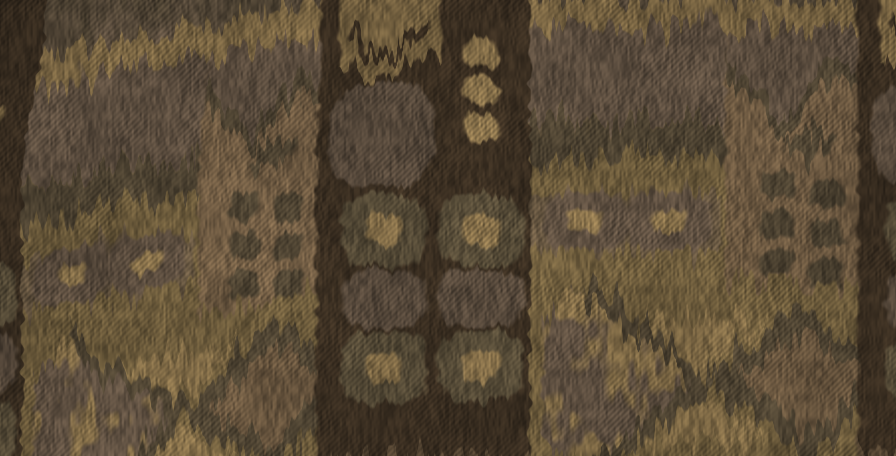
This texture is drawn by a WebGL 1 fragment shader. Its source:

```glsl
precision highp float;
// Worn ikat upholstery: patterned panels alternating with dark stripes of woven medallions.
uniform vec2 u_resolution;

// Lengths are in canvas heights; y runs down from the top edge.
const float PERIOD = 1.149;
const float PANEL = 0.677;
const float FRAY = 0.085;
const float SOFT = 0.005;
const float GRAIN = 0.42;
const float TWILL = 0.13;
const vec3 DARK = vec3(0.22, 0.175, 0.125);
const vec3 SLATE = vec3(0.295, 0.255, 0.19);
const vec3 MAUVE = vec3(0.35, 0.295, 0.24);
const vec3 TAN = vec3(0.41, 0.335, 0.245);
const vec3 OLIVE = vec3(0.41, 0.345, 0.225);
const vec3 GOLD = vec3(0.51, 0.425, 0.28);

float hash(vec2 p) {
  return fract(sin(dot(p, vec2(127.1, 311.7))) * 43758.5453);
}

float noise(vec2 p) {
  vec2 i = floor(p), f = fract(p);
  f = f * f * (3.0 - 2.0 * f);
  return mix(mix(hash(i), hash(i + vec2(1.0, 0.0)), f.x),
             mix(hash(i + vec2(0.0, 1.0)), hash(i + 1.0), f.x), f.y);
}

// Rounded oval, fuller than an ellipse
float oval(vec2 p, vec2 center, vec2 radius) {
  vec2 q = abs(p - center) / radius;
  return (pow(dot(q * q * q, vec2(1.0)), 1.0 / 3.0) - 1.0) * min(radius.x, radius.y);
}

float band(float y, float top, float bottom) {
  return max(top - y, y - bottom);
}

void paint(inout vec3 color, vec3 ink, float d) {
  color = mix(color, ink, 1.0 - smoothstep(-SOFT, SOFT, d));
}

// p is lightly frayed, f strongly frayed, wear is a slow noise
vec3 panel(vec2 p, vec2 f, float wear) {
  vec3 color = OLIVE;

  // Horizontal bands with toothed edges
  paint(color, mix(SLATE, MAUVE, wear), f.y);
  paint(color, GOLD * 0.9, band(f.y, -0.01, 0.06));
  paint(color, MAUVE, band(f.y, 0.06, 0.27));
  paint(color, SLATE, band(f.y, 0.27, 0.345));
  paint(color, mix(MAUVE, OLIVE, 0.35), max(band(f.y, 0.43, 0.55), p.x - 0.4));

  // Tan field under a zigzag
  float zigzag = 0.27 - 1.1 * abs(mod(p.x - 0.41, 0.23) - 0.115);
  float field = max(0.41 - p.x, band(f.y, 0.06, 0.62));
  paint(color, TAN, field);
  paint(color, MAUVE, max(field, f.y - zigzag));
  paint(color, SLATE, max(field, abs(f.y - zigzag) - 0.02));
  paint(color, SLATE, oval(f, vec2(0.58, 0.315), vec2(0.05, 0.025)));
  for (int i = 0; i < 6; i++) {
    float column = mod(float(i), 2.0), row = floor(float(i) / 2.0);
    vec2 center = vec2(0.515 + 0.1 * column, 0.405 + 0.085 * row + 0.02 * column);
    paint(color, SLATE * 0.95, oval(p, center, vec2(0.034, 0.03)));
  }

  // Pair of eyed ovals
  for (int i = 0; i < 2; i++) {
    vec2 center = vec2(0.115 + 0.175 * float(i), 0.485);
    paint(color, MAUVE, oval(p, center, vec2(0.09, 0.063)));
    paint(color, GOLD, oval(p, center, vec2(0.034, 0.024)));
  }

  // Crossing diagonals between two diamonds
  vec2 r = f - vec2(0.365, 0.833);
  vec2 a = abs(r);
  paint(color, GOLD * 0.95, max(0.8 * a.x + 0.025 - a.y, a.y - 0.13));
  float left = 0.8 * abs(r.x + 0.25) + a.y - 0.2;
  paint(color, mix(GOLD, MAUVE, smoothstep(0.35, 0.55, wear)), max(left, -0.34 - r.x));
  paint(color, SLATE, max(abs(left) - 0.02, -0.25 - r.x));
  float right = 0.8 * abs(r.x - 0.21) + a.y - 0.168;
  paint(color, SLATE, right);
  paint(color, TAN * 0.95, right + 0.055);
  return color;
}

vec3 stripe(vec2 p, vec2 f) {
  vec3 color = DARK;

  // Pointed gold crest with a dark chevron
  float dx = abs(p.x - 0.16);
  paint(color, GOLD * 0.87, max(dx - 0.115, f.y - 0.17 + 0.4 * dx));
  paint(color, DARK, max(abs(f.y - 0.13 + 0.75 * dx) - 0.013, dx - 0.09));
  paint(color, MAUVE * 0.95, oval(p, vec2(0.145, 0.295), vec2(0.118, 0.115)));
  for (int i = 0; i < 3; i++) {
    paint(color, GOLD, oval(p, vec2(0.365, 0.115 + 0.082 * float(i)), vec2(0.037, 0.031)));
  }

  // Two columns of medallions; the middle row has no eyes
  for (int i = 0; i < 6; i++) {
    float column = mod(float(i), 2.0), row = floor(float(i) / 2.0);
    float eyed = abs(row - 1.0);
    vec2 center = vec2(0.15 + 0.213 * column, 0.505 + 0.15 * row);
    vec3 ink = mix(MAUVE * 0.95, vec3(0.325, 0.285, 0.21), eyed);
    paint(color, ink, oval(p, center, vec2(0.094, mix(0.064, 0.079, eyed))));
    if (eyed > 0.5) paint(color, GOLD, oval(p, center, vec2(0.04, 0.034)));
  }
  paint(color, TAN * 0.8, 1.0 - f.y);
  return color;
}

void main() {
  vec2 cloth = gl_FragCoord.xy / u_resolution.y;
  cloth.y = 1.0 - cloth.y;

  // Drape of the fabric: bulge, lean and sag toward the left
  vec2 p = cloth - vec2(0.051, 0.0);
  p.x += 0.047 * p.x * (1.795 - p.x);
  p.x -= 0.06 * (1.0 - smoothstep(0.0, 0.4, cloth.y)) * (1.0 - smoothstep(0.0, 1.0, cloth.x));
  p.y -= max(0.0, 0.14 - 0.19 * max(cloth.x - 0.05, 0.0));

  // Yarn slippage, different in every repeat
  float slip = 0.5 * noise(cloth * vec2(65.0, 8.0)) + 0.5 * noise(cloth * vec2(150.0, 16.0)) - 0.5;
  float wear = 0.6 * noise(cloth * vec2(17.0, 12.0)) + 0.4 * noise(cloth * vec2(70.0, 25.0));
  p.x += 0.014 * (noise(cloth * vec2(20.0, 60.0)) - 0.5);
  p.x = mod(p.x + SOFT, PERIOD) - SOFT;
  vec2 light = p + vec2(0.0, 0.4 * FRAY * slip);
  vec2 strong = p + vec2(0.0, 1.3 * FRAY * slip);

  float inStripe = smoothstep(PANEL - SOFT, PANEL + SOFT, p.x) + 1.0 - smoothstep(-SOFT, 0.0, p.x);
  vec2 shift = vec2(PANEL, 0.0);
  vec3 color = mix(panel(light, strong, wear), stripe(light - shift, strong - shift), inStripe);

  // Vertical grain, diagonal twill and uneven fading
  float grain = noise(cloth * vec2(230.0, 55.0)) - 0.5;
  float twill = sin(480.0 * (cloth.x + cloth.y)) * noise(cloth * 14.0 + 7.0);
  float fade = 0.94 + 0.14 * noise(cloth * 3.5);
  color *= fade * (1.0 + GRAIN * grain + TWILL * twill + 0.25 * (wear - 0.5));
  gl_FragColor = vec4(color, 1.0);
}
```
